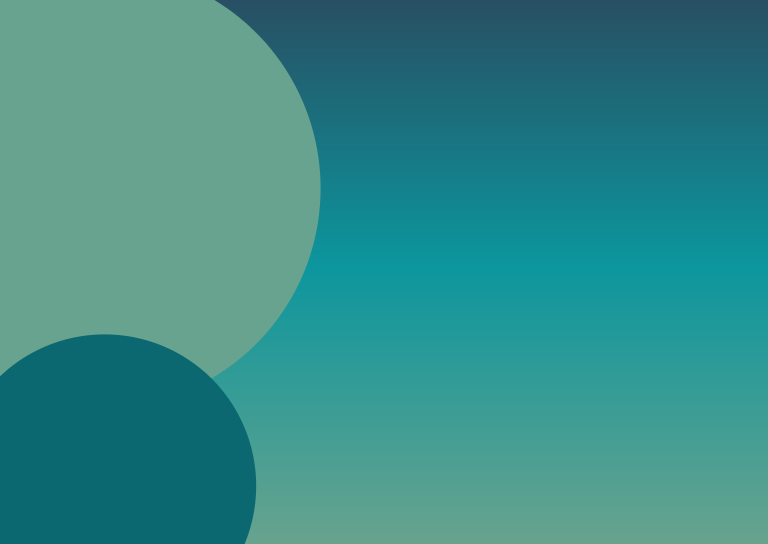
A WebGL 1 fragment shader for this background:

```glsl
precision highp float;

uniform vec2 u_resolution;

// Lengths are in canvas heights
#define BIG_CENTER vec2(0.1847, 0.6538)
#define BIG_RADIUS 0.4046
#define SMALL_CENTER vec2(0.1924, 0.1068)
#define SMALL_RADIUS 0.2785
#define MID_HEIGHT 0.512
#define TOP_COLOR vec3(0.157, 0.310, 0.388)
#define MID_COLOR vec3(0.047, 0.588, 0.616)
#define BOTTOM_COLOR vec3(0.408, 0.639, 0.557)
#define BIG_COLOR vec3(0.404, 0.639, 0.557)
#define SMALL_COLOR vec3(0.043, 0.408, 0.439)

// Three-stop vertical gradient
vec3 skyGradient(float height) {
  vec3 lower = mix(BOTTOM_COLOR, MID_COLOR, clamp(height / MID_HEIGHT, 0.0, 1.0));
  float upperBlend = clamp((height - MID_HEIGHT) / (1.0 - MID_HEIGHT), 0.0, 1.0);
  return mix(lower, TOP_COLOR, upperBlend);
}

// Disc coverage with an edge one pixel wide
float discMask(vec2 point, vec2 center, float radius) {
  float signedDistance = length(point - center) - radius;
  return clamp(0.5 - signedDistance * u_resolution.y, 0.0, 1.0);
}

void main() {
  vec2 point = gl_FragCoord.xy / u_resolution.y;

  // Background, then the discs from back to front
  vec3 color = skyGradient(point.y);
  color = mix(color, BIG_COLOR, discMask(point, BIG_CENTER, BIG_RADIUS));
  color = mix(color, SMALL_COLOR, discMask(point, SMALL_CENTER, SMALL_RADIUS));

  gl_FragColor = vec4(color, 1.0);
}
```
